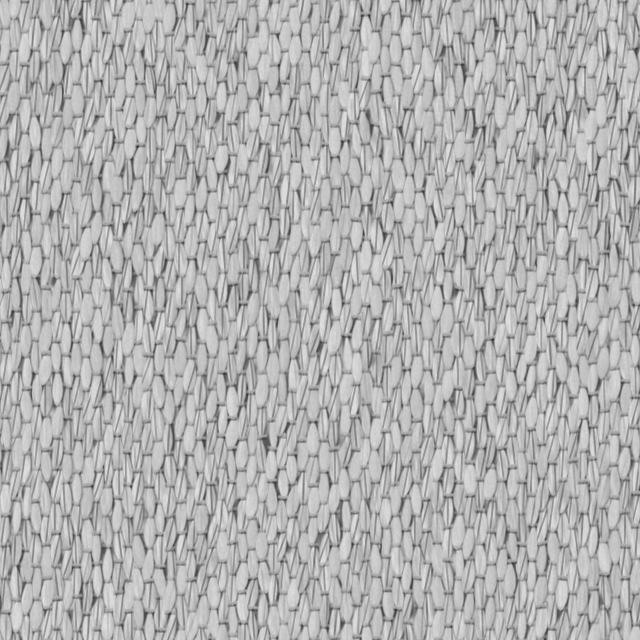
Give the GLSL for this texture, as a three.js fragment shader.

```glsl
// Grey woven fabric: staggered, pointed warp floats of split fibres pinned by short weft ties.
varying vec2 vUv;

const vec2 GRID = vec2(62.0, 20.0);      // floats across and down
const float HALF_WIDTH = 0.60;           // widest half of a float, in columns
const float HALF_LENGTH = 0.64;          // half of a float, in rows
const float TIE_HALF_WIDTH = 0.50;
const float TIE_HALF_HEIGHT = 0.046;
const float SOFT = 0.13;                 // edge softness, in columns
const float JITTER = 0.20;
const float LEAN = 0.80;
const float SHADOW = 0.27;
const float SPLIT = 0.30;                // darkness of the slits between fibres
const vec3 GAP = vec3(0.36, 0.35, 0.35);
const vec3 STRAND = vec3(0.79, 0.79, 0.79);
const vec3 FLOAT_DARK = vec3(0.62, 0.62, 0.62);
const vec3 FLOAT_LIGHT = vec3(0.86, 0.86, 0.86);
const vec3 TIE = vec3(0.68, 0.68, 0.69);

float hash(vec2 p) {
  return fract(sin(dot(p, vec2(127.1, 311.7))) * 43758.5453);
}

float noise(vec2 p) {
  vec2 i = floor(p);
  vec2 f = fract(p);
  f = f * f * (3.0 - 2.0 * f);
  return mix(mix(hash(i), hash(i + vec2(1.0, 0.0)), f.x),
             mix(hash(i + vec2(0.0, 1.0)), hash(i + vec2(1.0, 1.0)), f.x), f.y);
}

// Half width of a float along its length: long point above, fuller below
float floatProfile(float t) {
  return pow(max(1.0 - t * t, 0.0), 1.05) * (1.0 - 0.32 * t);
}

float inside(float d) {
  return 1.0 - smoothstep(-SOFT, SOFT, d);
}

// Slanting fine strands seen between the floats
vec3 strands(vec2 p) {
  float slant = (noise(p * vec2(0.9, 1.7)) - 0.5) * 2.2;
  float fibre = noise(vec2(p.x * 3.0 - p.y * 0.8 + slant, p.y * 2.4));
  return mix(GAP, STRAND, smoothstep(0.05, 0.75, fibre));
}

// Paint one float with its cast shadow, fibres and slit
vec3 paintFloat(vec3 color, vec2 q, vec2 id) {
  float flatness = hash(id + 5.3);
  q.x -= (hash(id + 9.1) - 0.36) * LEAN * q.y;
  float t = q.y / HALF_LENGTH;
  float width = HALF_WIDTH * mix(0.66, 1.08, hash(id + 2.7));
  float halfWidth = width * floatProfile(t);
  float present = 1.0 - smoothstep(0.85, 1.0, abs(t));

  float shade = inside(abs(q.x - 0.12) - halfWidth - 0.06);
  color *= 1.0 - SHADOW * shade * present;

  float fibre = noise(vec2(q.x * 5.0 + q.y * 0.9, q.y * 2.2) + id * 7.0);
  float side = clamp(q.x / max(halfWidth, 0.08), -1.2, 1.2);
  float tone = mix(0.58, 0.84, hash(id + 3.9));
  tone += (fibre - 0.5) * mix(0.95, 0.12, flatness);
  tone -= 0.10 * side * side + 0.12 * side;
  vec3 yarn = mix(FLOAT_DARK, FLOAT_LIGHT, clamp(tone, -0.35, 1.0));

  // Slit running across the more fibrous floats
  float slitX = (hash(id + 1.8) - 0.5) * 0.5 + q.y * (hash(id + 7.5) - 0.3);
  float slit = 1.0 - smoothstep(0.02, 0.16, abs(q.x - slitX));
  yarn *= 1.0 - SPLIT * slit * (1.0 - smoothstep(0.35, 0.7, flatness));
  return mix(color, yarn, inside(abs(q.x) - halfWidth) * present);
}

// Paint the short weft thread and the soft crease below it
vec3 paintTie(vec3 color, vec2 q, vec2 id) {
  q.y += q.x * (hash(id + 6.2) - 0.5) * 0.09;
  float span = inside(abs(q.x) - TIE_HALF_WIDTH);
  float strength = mix(0.35, 1.0, hash(id + 8.4));
  float softY = SOFT * GRID.y / GRID.x;
  float crease = 1.0 - smoothstep(0.0, 0.07, abs(q.y + 0.08));
  color *= 1.0 - 0.34 * crease * span * strength;
  float thread = 1.0 - smoothstep(-softY, softY, abs(q.y) - TIE_HALF_HEIGHT);
  vec3 yarn = TIE * (0.98 + 2.0 * clamp(q.y, -0.06, 0.06));
  return mix(color, yarn, thread * span * strength);
}

void main() {
  vec2 p = vUv * GRID;
  p.x += 0.35 * (noise(vUv * vec2(9.0, 6.0)) - 0.5);
  p.y += 0.30 * (noise(vUv * vec2(5.0, 3.0) + 20.0) - 0.5);
  vec3 color = strands(p);

  // Columns overlap left to right, rows from bottom to top
  for (int i = -1; i <= 1; i++) {
    float column = floor(p.x) + float(i);
    float stagger = 0.5 * mod(column, 2.0) + JITTER * (hash(vec2(column, 1.3)) - 0.5);
    float y = p.y + stagger;
    for (int j = -1; j <= 1; j++) {
      vec2 id = vec2(column, floor(y) + float(j));
      vec2 q = vec2(p.x, y) - id - 0.5;
      vec2 shift = (vec2(hash(id), hash(id + 4.6)) - 0.5) * JITTER;
      color = paintFloat(color, q - shift * vec2(1.4, 0.7), id);
      color = paintTie(color, q + vec2(0.0, 0.5) - shift * vec2(0.8, 0.5), id);
    }
  }

  // Fine grain over the cloth
  color += 0.04 * (noise(p * vec2(7.0, 14.0)) - 0.5);
  gl_FragColor = vec4(clamp(color, 0.0, 1.0), 1.0);
}
```
